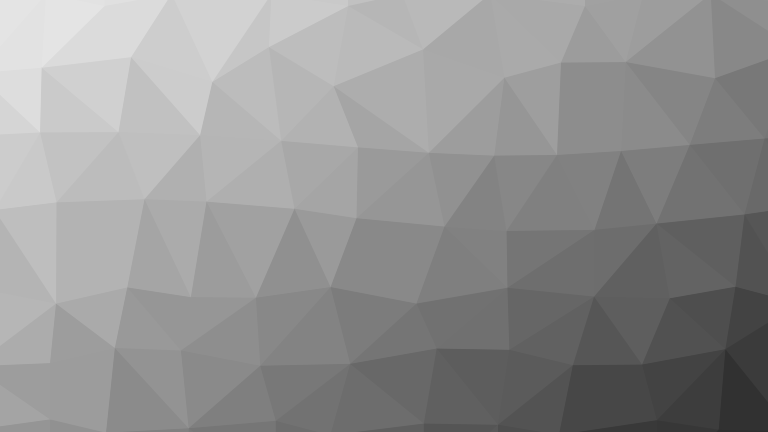
Give the GLSL for this background, as a WebGL 1 fragment shader.

```glsl
precision highp float;
// Low-poly backdrop: a wavy triangle mesh shaded from pale top left to dark lower right.

uniform vec2 u_resolution;

const vec2  CANVAS      = vec2(768.0, 432.0); // design units, y measured downwards
const vec2  MESH_ORIGIN = vec2(46.0, 0.0);
const vec2  MESH_PITCH  = vec2(77.0, 71.4);
const float CORNER_TONE = 0.92;               // brightness at the top left
const vec2  TONE_FALL   = vec2(0.40, 0.36);   // darkening across and down
const float MID_LIFT    = 0.04;               // extra light along the middle
const float FACET_VARY  = 0.016;              // tone difference between facets
const float PI          = 3.14159265;

// Offset of a mesh point: shift, sideways drift per column, and a sine on each axis.
vec2 ripple(float column, vec2 shift, float drift, vec2 size, vec2 freq, vec2 phase) {
  return shift + vec2(drift * column, 0.0) + size * sin(freq * column + phase);
}

// Each mesh row has its own ripple.
vec2 meshPoint(vec2 cell) {
  float c = cell.x;
  vec2 offset;
  if (cell.y < 0.5)
    offset = ripple(c, vec2(-15.0, -2.0), 0.0, vec2(15.0, 8.0), vec2(1.8, 2.09), vec2(1.57, -0.52));
  else if (cell.y < 1.5)
    offset = ripple(c, vec2(8.0, -5.0), -4.0, vec2(13.0, 20.0), vec2(1.57, 2.73), vec2(-1.25, -3.21));
  else if (cell.y < 2.5)
    offset = ripple(c, vec2(8.0, 1.0), -4.7, vec2(15.0, 12.0), vec2(0.65, 0.55), vec2(-1.2, -1.9));
  else if (cell.y < 3.5)
    offset = ripple(c, vec2(17.0, 1.0), -2.0, vec2(6.5, 16.0), vec2(PI, 0.6), vec2(-1.57, -2.21));
  else if (cell.y < 4.5)
    offset = ripple(c, vec2(-7.0, 9.0), 0.0, vec2(17.0, 9.0), vec2(0.85, 2.5), vec2(1.57, 1.57));
  else if (cell.y < 5.5)
    offset = ripple(c, vec2(-7.0, 0.0), 0.0, vec2(13.0, 11.0), vec2(1.1, 1.55), vec2(-4.15, -3.73));
  else
    offset = ripple(c, vec2(-8.0, -1.0), -1.0, vec2(12.0, 8.0), vec2(2.3, 2.3), vec2(1.57, -1.57));
  return MESH_ORIGIN + cell * MESH_PITCH + offset;
}

// Distance from p to the line a-b, positive on the inner side.
float edgeDistance(vec2 p, vec2 a, vec2 b) {
  vec2 e = normalize(b - a);
  vec2 q = p - a;
  return e.x * q.y - e.y * q.x;
}

// Flat facet tone taken at the centre of the triangle.
float facetTone(vec2 centre) {
  vec2 uv = clamp(centre / CANVAS, 0.0, 1.0);
  float tone = CORNER_TONE - dot(uv, TONE_FALL);
  tone += MID_LIFT * sin(PI * 0.5 * (uv.x + uv.y));
  float vary = sin(centre.x * 0.9 + centre.y * 0.3) + 0.6 * sin(centre.y * 1.7 - centre.x * 0.4);
  return tone + FACET_VARY * vary;
}

// Returns (tone * coverage, coverage) of one triangle.
vec2 facet(vec2 p, vec2 a, vec2 b, vec2 c, float pixel) {
  float inside = min(edgeDistance(p, a, b), min(edgeDistance(p, b, c), edgeDistance(p, c, a)));
  float cover = smoothstep(-0.6 * pixel, 0.6 * pixel, inside);
  return vec2(facetTone((a + b + c) / 3.0), 1.0) * cover;
}

void main() {
  vec2 uv = gl_FragCoord.xy / u_resolution;
  vec2 p = vec2(uv.x, 1.0 - uv.y) * CANVAS;
  float pixel = CANVAS.y / u_resolution.y;
  vec2 home = floor((p - MESH_ORIGIN) / MESH_PITCH);
  vec2 sum = vec2(0.0);

  // Gather the facets of the nearby cells, each split along its shorter diagonal.
  for (int y = -1; y <= 1; y++) {
    for (int x = -1; x <= 1; x++) {
      vec2 cell = home + vec2(float(x), float(y));
      vec2 a = meshPoint(cell);
      vec2 b = meshPoint(cell + vec2(1.0, 0.0));
      vec2 c = meshPoint(cell + vec2(0.0, 1.0));
      vec2 d = meshPoint(cell + vec2(1.0, 1.0));
      if (distance(a, d) < distance(b, c))
        sum += facet(p, a, b, d, pixel) + facet(p, a, d, c, pixel);
      else
        sum += facet(p, a, b, c, pixel) + facet(p, b, d, c, pixel);
    }
  }

  float tone = sum.y > 0.001 ? sum.x / sum.y : facetTone(p);
  gl_FragColor = vec4(vec3(tone), 1.0);
}
```
